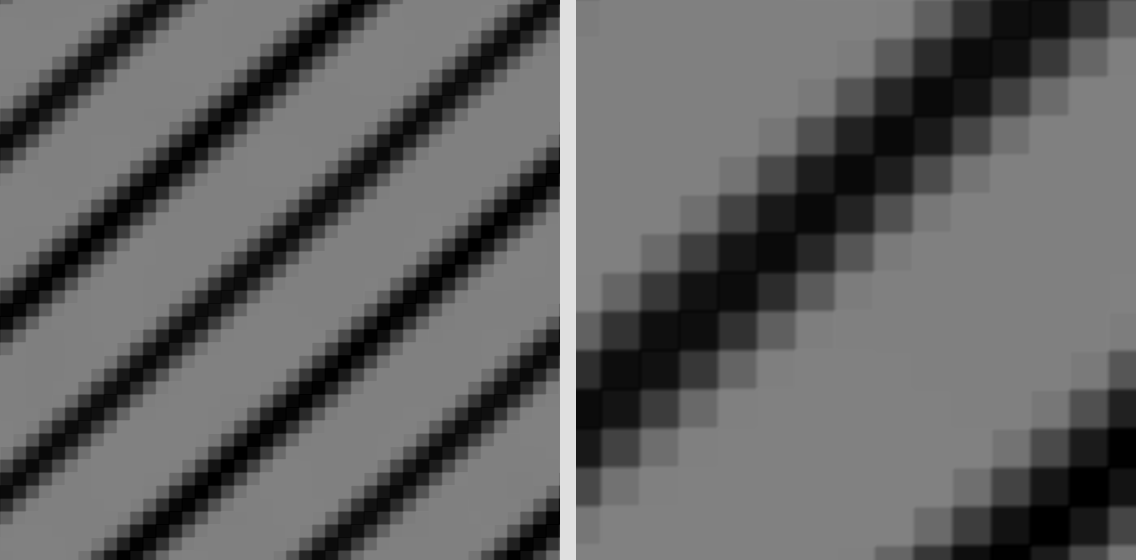
Left: the whole. Right: its middle third, enlarged.
A Shadertoy shader for this pattern:

```glsl
// Soft black diagonal bars on mid grey, drawn as coarse square blocks.
// Position is snapped to a grid with smoothed steps, then the distance to the
// nearest bar sets the shade; alternate bars are a little bolder.

const float CELL = 0.02322;                   // block size
const vec2  GRID_ORIGIN = vec2(0.0, 0.0169);
const float SLOPE = 0.895;                    // rise of the bars
const float PERIOD = 0.3118;                  // vertical bar spacing
const float FIRST_BAR = 0.2604;               // depth of first bar at left edge
const float HALF_WIDTH = 0.0585;              // bar centre to clear ground
const float GROUND = 0.503;

vec2 hashGradient(vec2 p) {
    float a = 6.28318 * fract(sin(dot(p, vec2(127.1, 311.7))) * 43758.55);
    return vec2(cos(a), sin(a));
}

float gradientNoise(vec2 p) {
    vec2 i = floor(p), f = p - i;
    vec2 u = f * f * (3.0 - 2.0 * f);
    vec2 e = vec2(0.0, 1.0);
    float low  = mix(dot(hashGradient(i), f),
                     dot(hashGradient(i + e.yx), f - e.yx), u.x);
    float high = mix(dot(hashGradient(i + e.xy), f - e.xy),
                     dot(hashGradient(i + e.yy), f - e.yy), u.x);
    return mix(low, high, u.y);
}

// Snap to block centres, easing over a narrow band at each block edge
vec2 snapToBlocks(vec2 p, vec2 origin, float size, float softness) {
    vec2 g = (p - origin) / size - 0.5;
    vec2 i = floor(g);
    vec2 stair = smoothstep(vec2(0.5 - softness), vec2(0.5 + softness), g - i);
    return origin + (i + stair + 0.5) * size;
}

// x: perpendicular distance to nearest bar, y: bar index
vec2 nearestBar(vec2 p, float slope, float period, float first) {
    float s = (1.0 - p.y + slope * p.x - first) / period;
    float index = floor(s + 0.5);
    return vec2(abs(s - index) * period / sqrt(1.0 + slope * slope), index);
}

float barShade(vec2 bar, float halfWidth, float ground) {
    float bold = mod(bar.y, 2.0);
    float core = mix(0.035, 0.0, bold);
    float reach = halfWidth + 0.003 * bold;
    return mix(core, ground, smoothstep(0.0, reach, bar.x));
}

void mainImage(out vec4 fragColor, in vec2 fragCoord) {
    vec2 uv = fragCoord / iResolution.y;
    vec2 p = snapToBlocks(uv, GRID_ORIGIN, CELL, 0.09);

    // Slight unevenness in bar width and ground tone
    float reach = HALF_WIDTH + 0.002 * gradientNoise(p * 5.0);
    float shade = barShade(nearestBar(p, SLOPE, PERIOD, FIRST_BAR), reach, GROUND);
    shade += 0.008 * gradientNoise(p * 7.0 + 3.0) * shade / GROUND;

    fragColor = vec4(vec3(shade), 1.0);
}
```
